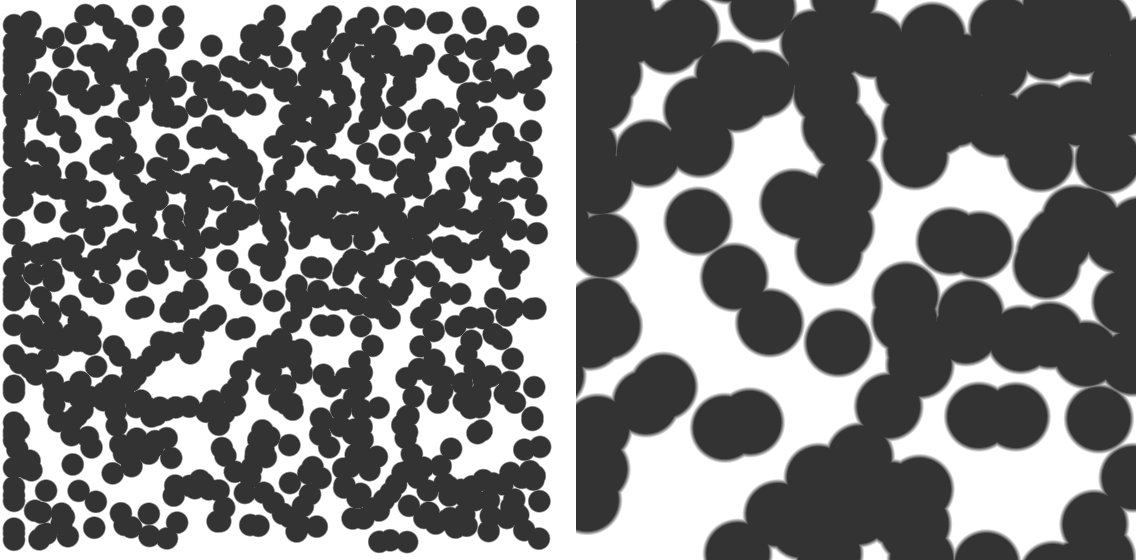
Left, the full canvas; right, a detail of the centre.
Write a three.js fragment shader that draws this pattern.

```glsl
// Dark round dots strewn at random over white, overlapping into clumps,
// with a crowded column along the left side. A jittered grid holds several
// possible dots per cell; the nearest center gives one smooth-edged union.
varying vec2 vUv;

const float GRID = 20.0;

// Sine-free hash: three random values from a cell and a dot index.
vec3 hash3(vec3 p) {
  p = fract(p * vec3(0.1031, 0.1030, 0.0973));
  p += dot(p, p.yxz + 33.33);
  return fract((p.xxy + p.yxx) * p.zyx);
}

// Distance to the nearest scattered center, in cell units.
float scatterDistance(vec2 gridPos) {
  vec2 home = floor(gridPos);
  float nearest = 9.0;
  for (int y = -1; y <= 1; y++) {
    for (int x = -1; x <= 1; x++) {
      vec2 cell = home + vec2(float(x), float(y));
      // Cells outside the field stay empty, leaving a thin margin.
      if (min(cell.x, cell.y) < 0.0 || max(cell.x, cell.y) >= GRID) continue;
      for (int k = 0; k < 8; k++) {
        vec3 rnd = hash3(vec3(cell + 7.0, float(k) * 13.0 + 5.0));
        if (rnd.z < 0.225) nearest = min(nearest, distance(gridPos, cell + rnd.xy));
      }
    }
  }
  return nearest;
}

// Distance to the nearest center on the left side, in field units.
float columnDistance(vec2 p) {
  float nearest = 9.0;
  for (int i = 0; i < 50; i++) {
    float height = hash3(vec3(float(i) + 3.0, 71.0, 29.0)).x;
    nearest = min(nearest, distance(p, vec2(0.0, height)));
  }
  return nearest;
}

void main() {
  // The field of centers, inset from the canvas border.
  float fieldSize = 0.942;
  vec2 field = (vUv - vec2(0.025, 0.032)) / fieldSize;

  float d = scatterDistance(field * GRID) / GRID;
  if (field.x < 0.03) d = min(d, columnDistance(field));

  // Dot radius and soft rim, in canvas units.
  float ink = clamp(0.5 - (d * fieldSize - 0.0198) / 0.0028, 0.0, 1.0);
  gl_FragColor = vec4(mix(vec3(1.0), vec3(0.2), ink), 1.0);
}
```
